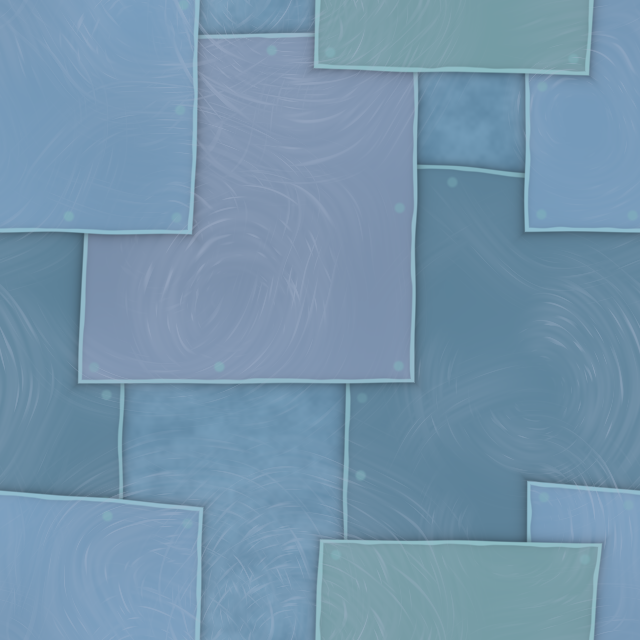
A Shadertoy shader for this pattern:

```glsl
// Overlapping riveted metal plates with pale rims, soft shadows and swirling brushed scratches; tiles seamlessly.

float hash(vec2 p) {
    vec3 q = fract(p.xyx * 0.1031);
    q += dot(q, q.yzx + 33.33);
    return fract((q.x + q.y) * q.z);
}

// Value noise that repeats after a whole number of cells
float noise(vec2 p, vec2 period) {
    vec2 i = floor(p), f = fract(p);
    f = f * f * (3.0 - 2.0 * f);
    vec2 lo = mod(i, period), hi = mod(i + 1.0, period);
    return mix(mix(hash(lo), hash(vec2(hi.x, lo.y)), f.x),
               mix(hash(vec2(lo.x, hi.y)), hash(hi), f.x), f.y);
}

float wrapNoise(vec2 p, float cells) {
    return noise(p * cells, vec2(cells));
}

// Arcs of fine strokes around scattered centres: x = soft haze, y = bright scratches
vec2 brushed(vec2 p) {
    const float GRID = 3.0;
    vec2 g = p * GRID, strokes = vec2(0.0);
    float bend = 0.16 * (wrapNoise(p, 7.0) - 0.5);
    for (int j = -1; j <= 1; j++)
    for (int i = -1; i <= 1; i++) {
        vec2 cell = floor(g) + vec2(i, j);
        vec2 id = mod(cell, GRID);
        vec2 d = g - cell - vec2(hash(id + 5.0), hash(id + 17.0));
        float reach = length(d);
        float r = reach + bend + 4.0 * hash(id + 41.0) + 1.0;
        float turn = atan(d.y, d.x) / 6.2831853 + 0.5;
        float fade = smoothstep(1.0, 0.55, reach) * smoothstep(0.04, 0.3, reach);
        fade *= smoothstep(0.3, 0.75, noise(vec2(turn * 6.0, r * 2.5), vec2(6.0, 97.0)));
        // The shear staggers strokes from ring to ring
        float fine = noise(vec2(turn * 14.0 + r * 23.0, r * 62.0), vec2(14.0, 997.0));
        float thin = noise(vec2(turn * 22.0 + r * 37.0, r * 85.0), vec2(22.0, 991.0));
        strokes = max(strokes, fade * vec2(0.25 + 0.75 * fine, smoothstep(0.72, 1.0, thin)));
    }
    return strokes;
}

// Four-cornered plate, corners clockwise from top left
void plate(inout vec3 col, vec2 p, vec2 tl, vec2 tr, vec2 br, vec2 bl, vec3 tint, int rivets) {
    vec2 corner[4] = vec2[4](tl, tr, br, bl);
    vec2 centre = (tl + tr + br + bl) / 4.0;
    vec2 wobble = vec2(wrapNoise(p, 13.0), wrapNoise(p + 0.37, 11.0)) - 0.5;
    vec2 q = centre + fract(p - centre + 0.5) - 0.5;
    float dist = -1.0, studs = 0.0;

    for (int i = 0; i < 4; i++) {
        vec2 a = corner[i], b = corner[(i + 1) % 4], edge = b - a;
        dist = max(dist, dot(q + 0.005 * wobble - a, normalize(vec2(-edge.y, edge.x))));

        // Rivets follow an inset copy of each edge
        a += 0.026 * sign(centre - a);
        b += 0.026 * sign(centre - b);
        for (int k = 0; k < rivets; k++) {
            float rnd = hash(vec2(i, k) + 7.0 * float(rivets));
            float along = (float(k) + (k > 0 ? 0.4 * (rnd - 0.5) : 0.0)) / float(rivets);
            float stud = smoothstep(0.0105, 0.005, length(q - mix(a, b, along)));
            studs = max(studs, stud * (0.3 + 0.4 * rnd));
        }
    }

    // Shadow, face, studs and rim
    float px = 1.0 / iResolution.y;
    col *= 1.0 - 0.3 * exp(-max(dist, 0.0) / 0.007);
    vec3 face = tint * (0.97 + 0.06 * wrapNoise(p, 5.0));
    face = mix(face, vec3(0.49, 0.70, 0.73), studs);
    float width = 0.0065 + 0.003 * (wrapNoise(p, 40.0) - 0.5);
    float rim = smoothstep(-width - px, -width + px, dist);
    face *= 1.0 - 0.07 * exp(-max(-dist - width, 0.0) / 0.004);
    face = mix(face, mix(tint, vec3(0.63, 0.84, 0.87), 0.58), rim);
    col = mix(col, face, smoothstep(px, -px, dist));
}

void mainImage(out vec4 fragColor, in vec2 fragCoord) {
    vec2 p = fragCoord / iResolution.xy;

    // Mottled backing sheet
    float mottle = 0.5 * wrapNoise(p, 24.0) + 0.3 * wrapNoise(p, 61.0) + 0.2 * wrapNoise(p, 130.0);
    vec3 col = vec3(0.41, 0.57, 0.68) + 0.11 * (mottle - 0.5);

    // Plates from lowest to highest: slate, mauve, blue, teal
    plate(col, p, vec2(0.547, 0.753), vec2(1.195, 0.701), vec2(1.190, 0.063), vec2(0.534, 0.063),
          vec3(0.36, 0.505, 0.595), 4);
    plate(col, p, vec2(0.146, 0.944), vec2(0.652, 0.950), vec2(0.649, 0.402), vec2(0.121, 0.400),
          vec3(0.48, 0.565, 0.675), 2);
    plate(col, p, vec2(0.824, 0.249), vec2(1.319, 0.208), vec2(1.302, -0.366), vec2(0.820, -0.361),
          vec3(0.455, 0.60, 0.725), 3);
    plate(col, p, vec2(0.499, 0.159), vec2(0.940, 0.152), vec2(0.922, -0.118), vec2(0.490, -0.108),
          vec3(0.45, 0.605, 0.64), 1);

    // Brushed wear over everything
    vec2 wear = brushed(p);
    col = mix(col, vec3(0.67, 0.72, 0.81), 0.24 * wear.x + 0.30 * wear.y);
    fragColor = vec4(col, 1.0);
}
```
